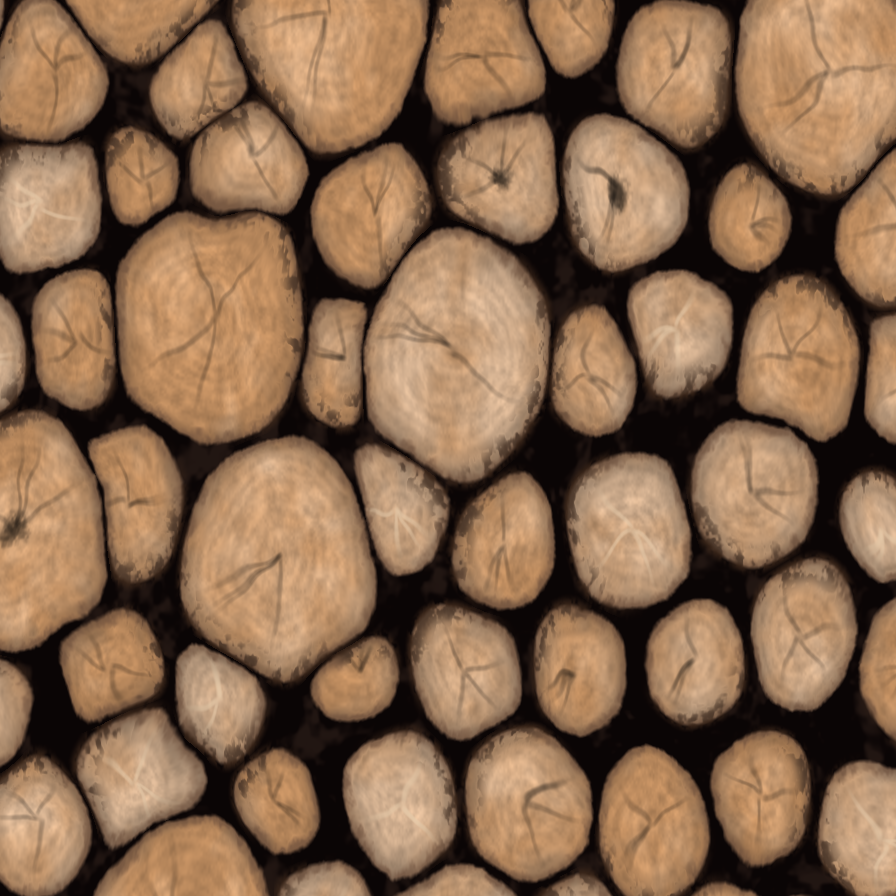
This texture is drawn by a Shadertoy shader. Its source:

```glsl
float hash(vec2 p) {
    vec3 h = fract((p.xyx + 17.0) * 0.1031);
    h += dot(h, h.yzx + 33.33);
    return fract((h.x + h.y) * h.z);
}

float noise(vec2 p) {
    vec2 i = floor(p), f = fract(p);
    f = f * f * (3.0 - 2.0 * f);
    return mix(mix(hash(i), hash(i + vec2(1, 0)), f.x),
               mix(hash(i + vec2(0, 1)), hash(i + vec2(1, 1)), f.x), f.y);
}

float fbm(vec2 p) {
    return 0.5 * noise(p) + 0.3 * noise(p * 2.1 + 5.2) + 0.2 * noise(p * 4.3 + 9.7);
}

// Jittered brick layout: centre in xy, radius in z
vec3 looseLog(vec2 cell) {
    float radius = mix(0.31, 0.56, sqrt(hash(cell + 7.3)));
    if (hash(cell + 41.7) > 0.89) radius = 0.82;
    vec2 jitter = vec2(hash(cell + 113.1), hash(cell + 229.9)) - 0.5;
    float stagger = 0.5 * mod(cell.y, 2.0) - 0.25;
    return vec3(cell + 0.5 + 0.42 * jitter + vec2(stagger, 0.0), radius);
}

// Large logs push their smaller neighbours aside
vec3 settledLog(vec2 cell) {
    vec3 trunk = looseLog(cell);
    vec2 push = vec2(0.0);
    for (int k = 0; k < 9; k++) {
        if (k == 4) continue;
        vec3 other = looseLog(cell + vec2(k % 3 - 1, k / 3 - 1));
        vec2 away = trunk.xy - other.xy;
        float dist = length(away);
        float overlap = max(trunk.z + other.z - dist, 0.0);
        float share = other.z * other.z / (other.z * other.z + trunk.z * trunk.z);
        push += away / dist * overlap * share;
    }
    return vec3(trunk.xy + push, trunk.z);
}

float power(vec2 p, vec3 trunk) {
    vec2 v = p - trunk.xy;
    return dot(v, v) - trunk.z * trunk.z;
}

void mainImage(out vec4 fragColor, in vec2 fragCoord) {
    vec2 p = fragCoord / iResolution.xy * vec2(7.4, 5.8) + 20.0;
    p += 0.13 * (vec2(noise(p * 2.3), noise(p * 2.3 + 50.0)) - 0.5);
    vec2 base = floor(p);

    // Find the log that owns this point
    vec3 logs[25];
    int own = 0;
    float nearest = 1e5;
    for (int i = 0; i < 25; i++) {
        logs[i] = settledLog(base + vec2(i % 5 - 2, i / 5 - 2));
        float reach = power(p, logs[i]);
        if (reach < nearest) { nearest = reach; own = i; }
    }
    vec3 trunk = logs[own];
    vec2 cell = base + vec2(own % 5 - 2, own / 5 - 2);
    vec2 rel = p - trunk.xy;

    // Rounded outline: circle smoothly cut where neighbours touch
    float sum = exp(18.0 * (length(rel) - trunk.z * 1.03));
    for (int i = 0; i < 25; i++) {
        if (i == own) continue;
        float cut = (nearest - power(p, logs[i])) / (2.0 * distance(trunk.xy, logs[i].xy));
        sum += exp(18.0 * (cut + 0.015));
    }
    float grain = fbm(p * vec2(13.0, 10.0));
    float d = log(sum) / 18.0 + 0.035 * (grain - 0.5);

    // Cut wood face with mottling and growth rings
    float tone = hash(cell + 63.0);
    float blotch = fbm(p * 2.6 + tone * 30.0);
    float paleness = clamp(0.5 + 0.9 * (tone - 0.5) + 1.3 * (blotch - 0.5), 0.0, 1.0);
    vec3 wood = mix(vec3(0.78, 0.575, 0.39), vec3(0.82, 0.685, 0.56), paleness);
    float ringRadius = length(rel) + 0.07 * noise(p * 4.0);
    wood *= 1.0 + 0.025 * sin(ringRadius * 72.0) + 0.32 * (grain - 0.5);
    wood *= 0.98 + 0.2 * (blotch - 0.5);

    // Cracks from the core, with pale saw streaks on some logs
    float wobble = 0.07 * (noise(p * 6.0) - 0.5);
    for (int k = 0; k < 4; k++) {
        float angle = 6.2832 * hash(cell + float(k) * 3.7 + 80.0);
        vec2 dir = vec2(cos(angle), sin(angle));
        float along = dot(rel, dir);
        float across = abs(dir.x * rel.y - dir.y * rel.x + wobble);
        float streak = (1.0 - smoothstep(0.004, 0.03, across)) * smoothstep(-0.02, 0.05, along)
                     * (1.0 - smoothstep(0.3, 0.9, along / trunk.z));
        if (tone > 0.8) wood = mix(wood, vec3(0.9, 0.79, 0.66), 0.6 * streak);
        else wood *= 1.0 - 0.22 * streak;
    }
    float knot = step(0.85, hash(cell + 97.0)) * (1.0 - smoothstep(0.02, 0.14, length(rel) + 0.12 * (grain - 0.5)));
    wood *= 1.0 - 0.6 * knot;

    // Weathered rim and patchy grime
    wood *= 1.0 - 0.22 * smoothstep(-0.24, -0.02, d) * smoothstep(0.25, 0.6, blotch);
    float rim = smoothstep(-0.08, 0.0, d + 0.08 * (grain - 0.5));
    wood = mix(wood, vec3(0.4, 0.29, 0.22), 0.75 * rim);
    float side = dot(normalize(rel + 1e-4), vec2(cos(tone * 40.0), sin(tone * 40.0)));
    float grime = smoothstep(-0.2, 0.0, d) * smoothstep(0.45, 0.65, grain) * smoothstep(0.2, 0.9, side);
    wood = mix(wood, vec3(0.22, 0.16, 0.12), 0.65 * grime);

    // Dark gaps with faint bark
    vec3 gap = mix(vec3(0.04, 0.018, 0.018), vec3(0.13, 0.085, 0.07), smoothstep(0.55, 0.8, fbm(p * 5.0 + 70.0)));
    float bark = (1.0 - smoothstep(0.0, 0.07, d)) * smoothstep(-0.3, 0.7, side);
    gap = mix(gap, vec3(0.23, 0.15, 0.1), bark * smoothstep(0.25, 0.65, grain));

    fragColor = vec4(mix(wood, gap, smoothstep(-0.015, 0.02, d)), 1.0);
}
```
